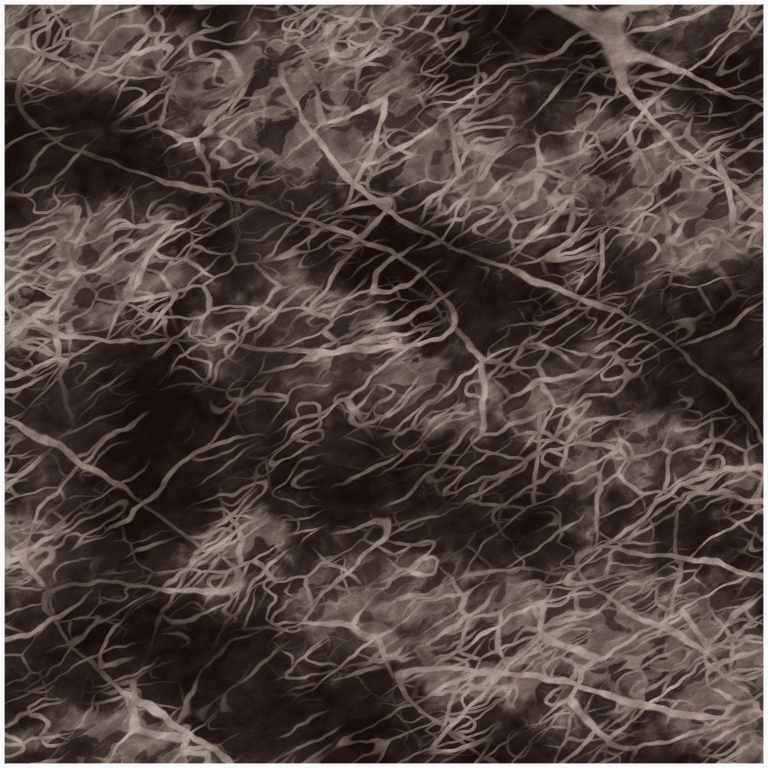
Give the GLSL for this texture, as a WebGL 1 fragment shader.

```glsl
precision highp float;
// Dark brown marble: taupe clouds in falling diagonal bands, broken by dark
// fragments and crossed by pale veins. Clouds are warped fbm; veins are noise
// contours and Voronoi cracks, all summed to a tone that indexes a colour ramp.
uniform vec2 u_resolution;

const vec3 UMBER  = vec3(0.095, 0.058, 0.052);
const vec3 BROWN  = vec3(0.18, 0.14, 0.13);
const vec3 EARTH  = vec3(0.30, 0.25, 0.23);
const vec3 TAUPE  = vec3(0.45, 0.39, 0.36);
const vec3 CREAM  = vec3(0.63, 0.57, 0.54);
const vec3 BORDER = vec3(0.98);
const float BORDER_WIDTH = 0.006;
const float RISE_ANGLE = 0.62;    // fine veins climb to the right
const float FALL_ANGLE = -0.40;   // main veins fall to the right
const float BAND_SLOPE = 0.25;
const float BAND_PERIOD = 0.32;
const float BAND_OFFSET = 0.65;
const float CLOUD_WARP = 0.05;
const float VEIN_WARP = 0.025;
const float JITTER = 0.008;
const float SOFTNESS = 0.0014;
const float GRAIN = 0.05;

vec2 hash2(vec2 p) {
  vec3 q = fract(p.xyx * vec3(0.1031, 0.1030, 0.0973));
  q += dot(q, q.yzx + 33.33);
  return fract((q.xx + q.yz) * q.zy);
}

float corner(vec2 cell, vec2 offset) {
  float a = 6.2832 * hash2(cell + 71.0).x;
  return dot(vec2(cos(a), sin(a)), offset);
}

float noise(vec2 p) {
  vec2 i = floor(p), f = fract(p);
  vec2 u = f * f * f * (f * (f * 6.0 - 15.0) + 10.0);
  vec2 e = vec2(1.0, 0.0);
  return mix(mix(corner(i, f), corner(i + e, f - e), u.x),
             mix(corner(i + e.yx, f - e.yx), corner(i + 1.0, f - 1.0), u.x), u.y);
}

float fbm(vec2 p) {
  float sum = 0.0, gain = 1.0;
  for (int i = 0; i < 5; i++) {
    sum += gain * noise(p);
    p = mat2(1.6, 1.2, -1.2, 1.6) * p + 17.3;
    gain *= 0.52;
  }
  return sum;
}

vec2 noise2(vec2 p) { return vec2(noise(p), noise(p + 60.0)); }

vec2 turn(vec2 p, float a) {
  return vec2(cos(a) * p.x + sin(a) * p.y, cos(a) * p.y - sin(a) * p.x);
}

// Distance to the zero contour of noise stretched along an angle
float contour(vec2 p, float angle, vec2 freq, float seed) {
  vec2 q = turn(p, angle) * freq + seed;
  float n = noise(q), h = 0.02;
  vec2 slope = vec2(noise(q + vec2(h, 0.0)) - n, noise(q + vec2(0.0, h)) - n) / h;
  return abs(n) / max(length(slope * freq), 0.5 * freq.y);
}

// Distance to the nearest Voronoi edge, in cell units
float crack(vec2 p) {
  vec2 i = floor(p), f = fract(p), nearest = vec2(0.0);
  float best = 9.0, edge = 9.0;
  for (int y = -1; y <= 1; y++) for (int x = -1; x <= 1; x++) {
    vec2 g = vec2(float(x), float(y));
    vec2 r = g + hash2(i + g) - f;
    if (dot(r, r) < best) { best = dot(r, r); nearest = r; }
  }
  for (int y = -2; y <= 2; y++) for (int x = -2; x <= 2; x++) {
    vec2 g = vec2(float(x), float(y));
    vec2 r = g + hash2(i + g) - f, d = r - nearest;
    if (dot(d, d) > 0.0001) edge = min(edge, dot(0.5 * (r + nearest), normalize(d)));
  }
  return edge;
}

// Vein that swells and fades with its presence
float stroke(float d, float width, float presence) {
  float w = width * (0.25 + 0.75 * presence);
  float soft = max(SOFTNESS, 1.0 / u_resolution.y);
  return sqrt(presence) * (1.0 - smoothstep(0.4 * w, 0.75 * w + soft, d));
}

void main() {
  vec2 uv = gl_FragCoord.xy / u_resolution;
  vec2 p = uv + CLOUD_WARP * vec2(fbm(uv * 4.0 + 3.0), fbm(uv * 4.0 + 40.0));
  vec2 v = uv + VEIN_WARP * noise2(uv * 5.0 + 9.0);
  v += JITTER * noise2(uv * 22.0) + 0.45 * JITTER * noise2(uv * 58.0);

  // Clouds along the bands, broken by dark fragments
  float band = cos(6.2832 * (p.y + BAND_SLOPE * p.x - BAND_OFFSET) / BAND_PERIOD);
  float field = 0.36 * band + 1.1 * fbm(p * 3.2 + 11.0);
  float fine = fbm(turn(v, 0.4) * vec2(32.0, 52.0));
  float cloud = smoothstep(-0.15, 0.38, field + 0.35 * fbm(v * 14.0) + 0.12 * fine);
  float fringe = smoothstep(-0.55, 0.2, field);
  float shards = noise(turn(v, RISE_ANGLE) * vec2(14.0, 25.0) + 5.0) + 0.35 * fine;
  float pits = noise(turn(v, 0.2) * vec2(30.0, 46.0) + 35.0) + 0.25 * fine;
  float broken = max(smoothstep(0.1, 0.24, shards), 0.8 * smoothstep(0.2, 0.36, pits));
  float tone = 0.10 + 0.22 * fbm(p * 7.0 + 90.0) + 0.13 * fine + 0.1 * fringe;
  tone = mix(tone, 0.71 + 0.26 * fine, cloud * (1.0 - 0.8 * broken));

  // Veins: falling trunks, rising streaks, branching cracks, curls in the clouds
  float patchA = smoothstep(-0.25, 0.25, noise(uv * 5.0 + 21.0));
  float patchB = smoothstep(-0.15, 0.3, noise(uv * 9.0 + 54.0));
  float patchC = smoothstep(-0.15, 0.25, noise(uv * 12.0 + 83.0));
  float trunks = stroke(contour(v, FALL_ANGLE, vec2(1.4, 5.0), 7.0), 0.0065, 0.3 + 0.7 * patchA);
  float streaks = stroke(contour(v, RISE_ANGLE, vec2(4.0, 17.0), 31.0), 0.0045, patchB);
  float hairs = stroke(contour(v, RISE_ANGLE - 0.1, vec2(7.0, 30.0), 47.0), 0.0025, patchC);
  float cracks = stroke(crack(turn(v, RISE_ANGLE) * vec2(6.0, 14.0)) / 11.0, 0.0045, patchA * fringe);
  float webs = stroke(crack(turn(v, 0.35) * vec2(15.0, 28.0)) / 23.0, 0.003, patchB * fringe);
  float curls = stroke(contour(v, 0.25, vec2(18.0, 34.0), 13.0), 0.0032, patchC * fringe);
  float veins = max(max(trunks, 0.95 * streaks), max(0.75 * hairs, cracks));
  veins = max(veins, max(0.8 * webs, 0.8 * curls));
  tone = mix(tone, 1.0 + 0.25 * fine, veins * (0.7 + 0.3 * fringe));
  tone += GRAIN * (hash2(floor(uv * 512.0)).x - 0.5);

  // Tone to colour, then the pale border
  float t = 4.0 * clamp(tone, 0.0, 1.12);
  vec3 color = mix(UMBER, BROWN, clamp(t, 0.0, 1.0));
  color = mix(color, EARTH, clamp(t - 1.0, 0.0, 1.0));
  color = mix(color, TAUPE, clamp(t - 2.0, 0.0, 1.0));
  color = mix(color, CREAM, clamp(t - 3.0, 0.0, 1.4));
  vec2 inset = min(uv, 1.0 - uv);
  float inside = smoothstep(BORDER_WIDTH - 0.001, BORDER_WIDTH + 0.001, min(inset.x, inset.y));
  gl_FragColor = vec4(mix(BORDER, color, inside), 1.0);
}
```
